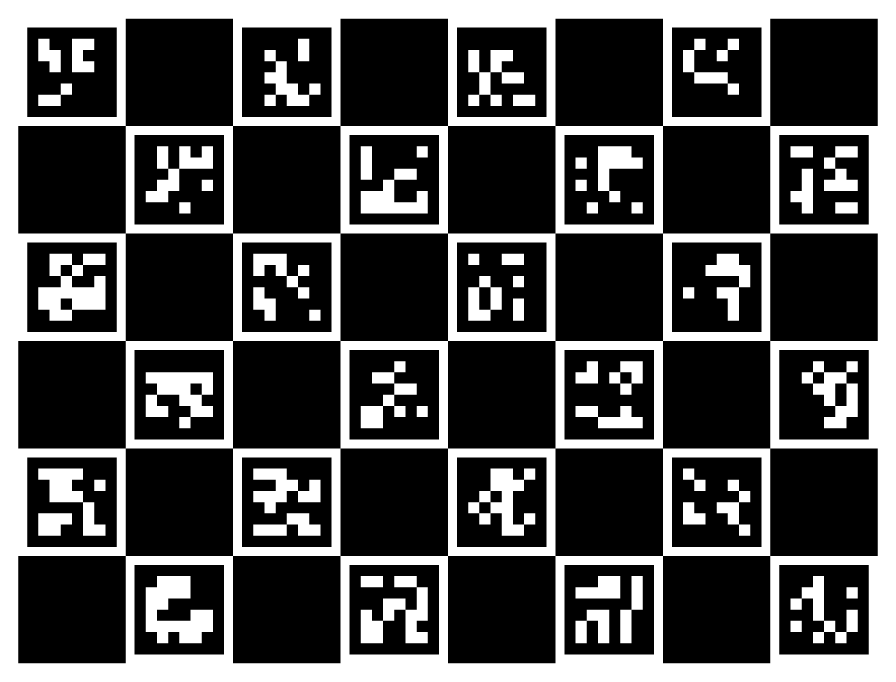
Write a Shadertoy shader that draws this pattern.

```glsl
// Calibration board: an 8 by 6 checkerboard whose light squares each hold a
// black square marker with a random 6 by 6 grid of white bits.
// One function gives the ink at a point; a small sample grid smooths the edges.

const vec2 BOARD = vec2(8.0, 6.0);   // squares across and down
const float VIEW_HEIGHT = 6.347;     // canvas height, in squares
const float MARKER_SIZE = 0.833;     // marker width, in squares
const int SAMPLES = 4;               // samples per axis in each pixel

// Integer hash of a grid position, from 0 to 1
float hash(uvec2 id) {
    uint h = id.x * 1597334677u ^ id.y * 3812015801u;
    h = (h ^ (h >> 16)) * 2246822519u;
    h = (h ^ (h >> 13)) * 3266489917u;
    return float((h ^ (h >> 16)) >> 8) / 16777216.0;
}

bool inside(vec2 p, vec2 size) {
    return all(greaterThanEqual(p, vec2(0.0))) && all(lessThan(p, size));
}

// White amount in a light square; local runs from 0 to 1
float marker(vec2 local, vec2 square) {
    // Eight modules across: a black frame one module wide around the bits
    vec2 module = ((local - 0.5) / MARKER_SIZE + 0.5) * 8.0;
    if (!inside(module, vec2(8.0))) return 1.0;

    vec2 bit = floor(module - 1.0);
    if (!inside(bit, vec2(6.0))) return 0.0;
    return step(hash(uvec2(square * 6.0 + bit) + 11u), 0.41);
}

// White amount at a point in square units, from the board's lower left
float board(vec2 p) {
    if (!inside(p, BOARD)) return 1.0;
    vec2 square = floor(p);
    bool isLight = mod(square.x + square.y, 2.0) > 0.5;
    return isLight ? marker(p - square, square) : 0.0;
}

void mainImage(out vec4 fragColor, in vec2 fragCoord) {
    float scale = VIEW_HEIGHT / iResolution.y;
    float white = 0.0;

    // Average the samples spread over the pixel
    for (int y = 0; y < SAMPLES; y++) {
        for (int x = 0; x < SAMPLES; x++) {
            vec2 offset = (vec2(x, y) + 0.5) / float(SAMPLES) - 0.5;
            vec2 p = (fragCoord + offset - 0.5 * iResolution.xy) * scale;
            white += board(p + 0.5 * BOARD);
        }
    }
    fragColor = vec4(vec3(white / float(SAMPLES * SAMPLES)), 1.0);
}
```
